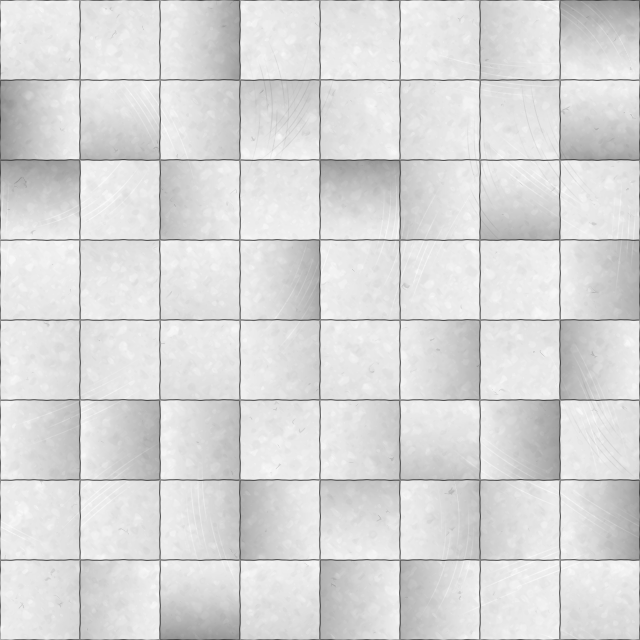
Reproduce this texture procedurally as a Shadertoy shader.

```glsl
#define TILES 8.0
#define JOINT_WIDTH 0.0105
#define JOINT_WOBBLE 0.004
#define JOINT_TONE 0.13
#define BASE_TONE 0.94
#define SHADE_MIN 0.035
#define SHADE_MAX 0.36
#define FLAKE_TONE 0.028
#define STAIN_TONE 0.10
#define SCRATCH_TONE 0.045
#define SCRATCH_GROUPS 22
#define TAU 6.2831853

vec2 hash2(vec2 c) {
    vec3 q = fract(c.xyx * vec3(0.1031, 0.1030, 0.0973));
    q += dot(q, q.yzx + 33.33);
    return fract((q.xx + q.yz) * q.zy);
}

// Layered sines that repeat over the canvas
vec2 ripple(vec2 p) {
    vec2 a = p.yx * TAU / TILES;
    return 0.5 * sin(a * 13.0 + 1.3) + 0.3 * sin(a * 37.0 + 4.1)
         + 0.2 * sin(a * 71.0 + p * TAU * 3.0);
}

// Overlapping soft discs, one per cell, of random size and tone
float flakes(vec2 p, float period, float seed, float softness) {
    float sum = 0.0;
    for (int j = -1; j <= 1; j++)
    for (int i = -1; i <= 1; i++) {
        vec2 cell = floor(p) + vec2(i, j);
        vec2 id = mod(cell, period) + seed;
        vec2 kind = hash2(id + 211.0);
        float radius = mix(0.2, 0.75, kind.x);
        float d = length(p - cell - hash2(id));
        sum += (kind.y * 2.0 - 0.9) * (1.0 - smoothstep(radius * (1.0 - softness), radius, d));
    }
    return sum;
}

// Gap between the two nearest cell points: zero on cell borders
float cellGap(vec2 p, float period, float seed) {
    float near = 9.0, next = 9.0;
    for (int j = -1; j <= 1; j++)
    for (int i = -1; i <= 1; i++) {
        vec2 cell = floor(p) + vec2(i, j);
        float d = length(p - cell - hash2(mod(cell, period) + seed));
        next = min(next, max(near, d));
        near = min(near, d);
    }
    return next - near;
}

// Box-filtered coverage of a line
float lineCover(float d, float width, float px) {
    float h = 0.5 * width;
    return clamp((min(d + 0.5 * px, h) - max(d - 0.5 * px, -h)) / px, 0.0, 1.0);
}

// Groups of faint, bent, nearly parallel scratches; a few are dark
float scratches(vec2 p, float px) {
    float sum = 0.0;
    for (int i = 0; i < SCRATCH_GROUPS; i++) {
        vec2 id = vec2(i, 57);
        vec2 kind = hash2(id + 31.0);
        vec2 q = p - hash2(id) * TILES;
        q -= TILES * round(q / TILES);
        float angle = kind.x * TAU;
        q = mat2(cos(angle), -sin(angle), sin(angle), cos(angle)) * q;
        q.y += (kind.y - 0.5) * 0.7 * q.x * q.x;
        float track = floor(q.y / 0.07);
        vec2 r = hash2(vec2(track + 40.0, float(i) + 5.0));
        float d = q.y - (track + 0.25 + 0.5 * r.x) * 0.07 + 0.05 * (r.y - 0.5) * q.x;
        float extent = 1.0 - smoothstep(0.15, 0.35 + 0.4 * r.y, abs(q.x + r.x - 0.5));
        extent *= 1.0 - smoothstep(0.1, 0.32, abs(q.y));
        float tone = kind.y > 0.75 ? -1.3 : 1.0;
        sum += tone * extent * lineCover(d, 0.013, px);
    }
    return sum;
}

// Straight shading toward one random side of a tile
float tileShade(vec2 uv, vec2 id) {
    vec2 r = hash2(id + 19.0), side = hash2(id + 83.0);
    float t = side.x < 0.6 ? uv.x : uv.y;
    t = clamp(side.y < 0.5 ? t : 1.0 - t, 0.0, 1.0);
    float strength = mix(SHADE_MIN, SHADE_MAX, pow(r.x, 1.7));
    return strength * pow(t, mix(1.0, 1.9, r.y)) + 0.025 * r.y;
}

void mainImage(out vec4 fragColor, in vec2 fragCoord) {
    vec2 p = fragCoord / iResolution.xy * TILES;
    float px = TILES / min(iResolution.x, iResolution.y);
    vec2 wave = ripple(p);

    // Tile tone
    vec2 grid = p + JOINT_WOBBLE * wave;
    float tone = BASE_TONE - tileShade(fract(grid), mod(floor(grid), TILES));

    // Pale flakes and cloudy mottling
    vec2 worn = p + 0.035 * wave;
    tone += FLAKE_TONE * flakes(worn * 8.0, TILES * 8.0, 7.0, 0.45);
    tone += 0.6 * FLAKE_TONE * flakes(worn * 17.0, TILES * 17.0, 43.0, 0.6);

    // Ragged dark flecks gathered in patches
    float patches = smoothstep(0.1, 0.9, flakes(worn * 4.0, TILES * 4.0, 101.0, 0.8));
    float veins = 1.0 - smoothstep(0.02, 0.22, cellGap(worn * 9.0 + 0.25 * wave.yx, TILES * 9.0, 13.0));
    float breaks = smoothstep(0.0, 0.6, flakes(worn * 11.0, TILES * 11.0, 67.0, 0.7));
    tone -= STAIN_TONE * patches * veins * breaks;

    tone += SCRATCH_TONE * scratches(p, px);

    // Thin uneven joints
    vec2 edge = abs(fract(grid + 0.5) - 0.5);
    float joint = max(lineCover(edge.x, JOINT_WIDTH, px), lineCover(edge.y, JOINT_WIDTH, px));
    tone = mix(min(tone, 0.97), JOINT_TONE, joint);
    fragColor = vec4(vec3(tone), 1.0);
}
```
